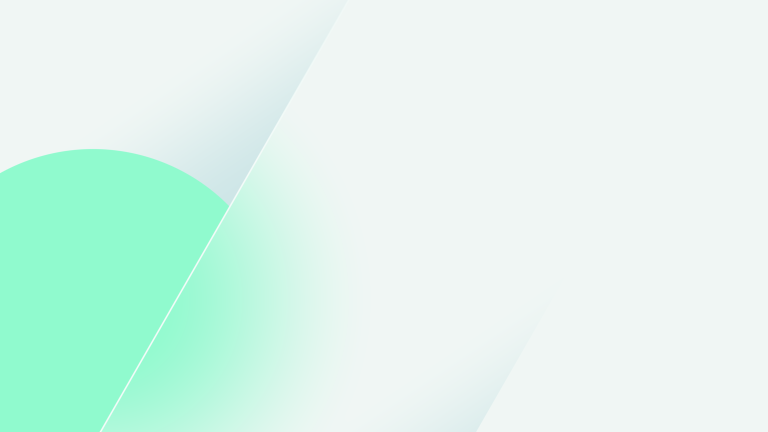
Reproduce this background procedurally as a WebGL 1 fragment shader.

```glsl
precision highp float;
// Pale mint backdrop: a cut green disc, its soft glow, and slanted shaded panels.
uniform vec2 u_resolution;

const vec3 PAPER = vec3(0.941, 0.966, 0.958);
const vec3 MINT  = vec3(0.565, 0.980, 0.808);
const vec3 SHADE = vec3(0.805, 0.900, 0.905);
const vec3 SEAM  = vec3(0.955, 0.985, 0.975);

const vec2 EDGE_NORMAL = vec2(0.867, -0.498);
const vec2 SHADE_DIR   = vec2(0.56, -0.83);

// Signed distance to a slanted edge meeting the bottom at footX; positive on the right.
float slantedEdge(vec2 p, float footX) {
  return dot(p - vec2(footX, 0.0), EDGE_NORMAL);
}

// Antialiased coverage of the region where the distance is negative.
float inside(float dist, float pixel) {
  return 1.0 - smoothstep(-0.7 * pixel, 0.7 * pixel, dist);
}

// Diagonal ramp growing from the top left corner towards the lower right.
float panelShade(vec2 p, float start, float end) {
  return smoothstep(start, end, dot(p - vec2(0.0, 1.0), SHADE_DIR));
}

// Soft round falloff between two radii.
float glow(vec2 p, vec2 center, float inner, float outer) {
  return 1.0 - smoothstep(inner, outer, length(p - center));
}

void main() {
  float pixel = 1.0 / u_resolution.y;
  vec2 p = gl_FragCoord.xy * pixel;

  float leftEdge = slantedEdge(p, 0.2325);
  float rightEdge = slantedEdge(p, 1.102);

  // Left panel: cool shade behind the solid disc.
  vec3 leftPanel = mix(PAPER, SHADE, panelShade(p, 0.347, 0.718));
  float disc = length(p - vec2(0.2153, 0.213)) - 0.442;
  leftPanel = mix(leftPanel, MINT, inside(disc, pixel));

  // Middle panel: faint shade at its lower corner and the blurred disc.
  float cornerShade = panelShade(p, 1.238, 1.62) * inside(rightEdge, pixel);
  vec3 color = mix(PAPER, SHADE, cornerShade);
  color = mix(color, MINT, glow(p, vec2(0.231, 0.306), 0.09, 0.65));

  // Join the panels with a thin bright seam that fades upwards.
  color = mix(color, leftPanel, inside(leftEdge, pixel));
  float seam = inside(abs(leftEdge) - 0.0018, pixel);
  color = mix(color, SEAM, seam * (1.0 - 0.5 * smoothstep(0.6, 1.0, p.y)));

  gl_FragColor = vec4(color, 1.0);
}
```
